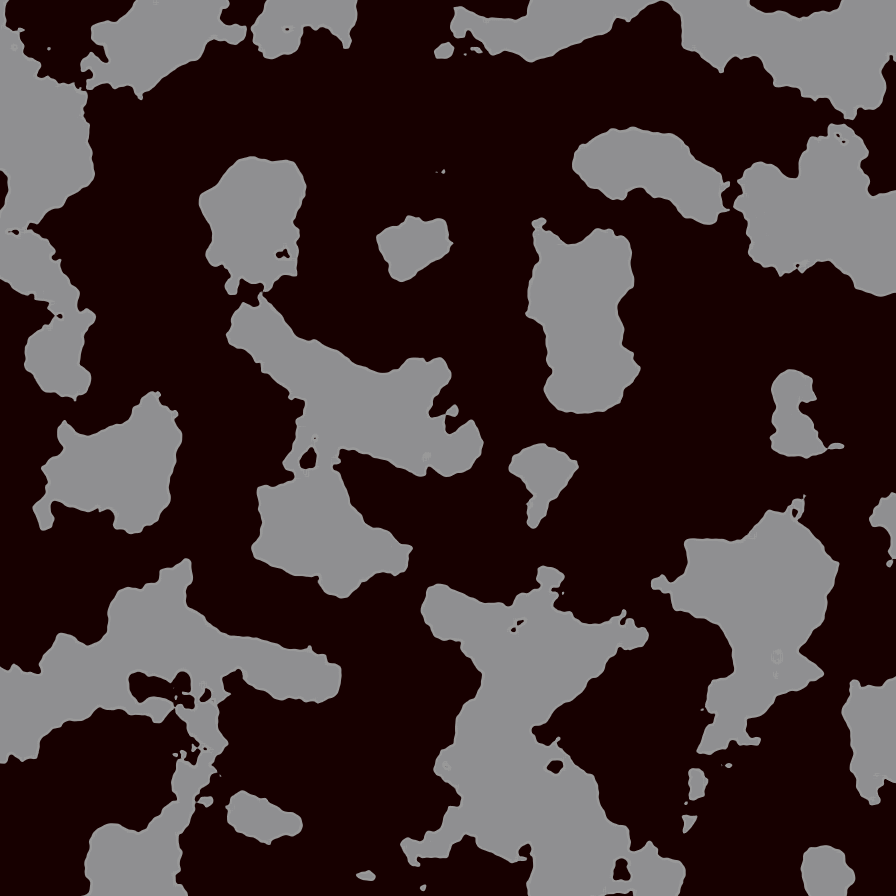
Reproduce this texture procedurally as a WebGL 2 fragment shader.

```glsl
#version 300 es
precision highp float;

uniform vec2 u_resolution;
out vec4 fragColor;

const vec3 GROUND_COLOR = vec3(0.09, 0.0, 0.0);
const vec3 PATCH_COLOR = vec3(0.56, 0.56, 0.57);
const vec3 RIM_COLOR = vec3(0.60);
const float TAU = 6.2831853;

// Integer hash of a lattice cell, in 0..1
float hashCell(ivec2 cell, uint seed) {
    uint h = uint(cell.x) * 0x9E3779B1u ^ uint(cell.y) * 0x85EBCA77u ^ seed * 0xC2B2AE3Du;
    h = (h ^ (h >> 15)) * 0x2C1B3C6Du;
    h = (h ^ (h >> 12)) * 0x297A2D39u;
    h ^= h >> 15;
    return float(h >> 8) / 16777216.0;
}

// Slope contribution of one lattice corner
float cornerSlope(ivec2 cell, vec2 offset, uint seed) {
    float angle = TAU * hashCell(cell, seed);
    return dot(vec2(cos(angle), sin(angle)), offset);
}

float gradientNoise(vec2 p, uint seed) {
    ivec2 cell = ivec2(floor(p));
    vec2 f = fract(p);
    vec2 w = f * f * f * (f * (f * 6.0 - 15.0) + 10.0);
    float a = cornerSlope(cell, f, seed);
    float b = cornerSlope(cell + ivec2(1, 0), f - vec2(1.0, 0.0), seed);
    float c = cornerSlope(cell + ivec2(0, 1), f - vec2(0.0, 1.0), seed);
    float d = cornerSlope(cell + ivec2(1, 1), f - vec2(1.0), seed);
    return mix(mix(a, b, w.x), mix(c, d, w.x), w.y);
}

// Octaves are rotated so that their lattices never line up
float fractalNoise(vec2 p, int octaves, float gain) {
    const mat2 turn = mat2(0.8, 0.6, -0.6, 0.8);
    float sum = 0.0;
    float amplitude = 1.0;
    for (int i = 0; i < octaves; i++) {
        sum += amplitude * gradientNoise(p, uint(i) + 5u);
        p = turn * p * 2.03 + vec2(17.3, 9.1);
        amplitude *= gain;
    }
    return sum;
}

void main() {
    float canvas = min(u_resolution.x, u_resolution.y);
    vec2 uv = gl_FragCoord.xy / canvas;

    // Height above the patch threshold
    const mat2 tilt = mat2(0.89, 0.456, -0.456, 0.89);
    float height = fractalNoise(tilt * uv * 6.4 + vec2(3.7, 21.4), 5, 0.42) - 0.098;

    // Approximate distance to the outline, in pixels and in canvas units
    float slope = length(vec2(dFdx(height), dFdy(height)));
    float pixels = height / max(slope, 1e-5);
    float inset = pixels / canvas;

    // Flat patches with a faint lighter rim
    float rim = 1.0 - smoothstep(0.0022, 0.0034, inset);
    vec3 patchColor = mix(PATCH_COLOR, RIM_COLOR, rim);
    float coverage = clamp(pixels + 0.5, 0.0, 1.0);
    fragColor = vec4(mix(GROUND_COLOR, patchColor, coverage), 1.0);
}
```
